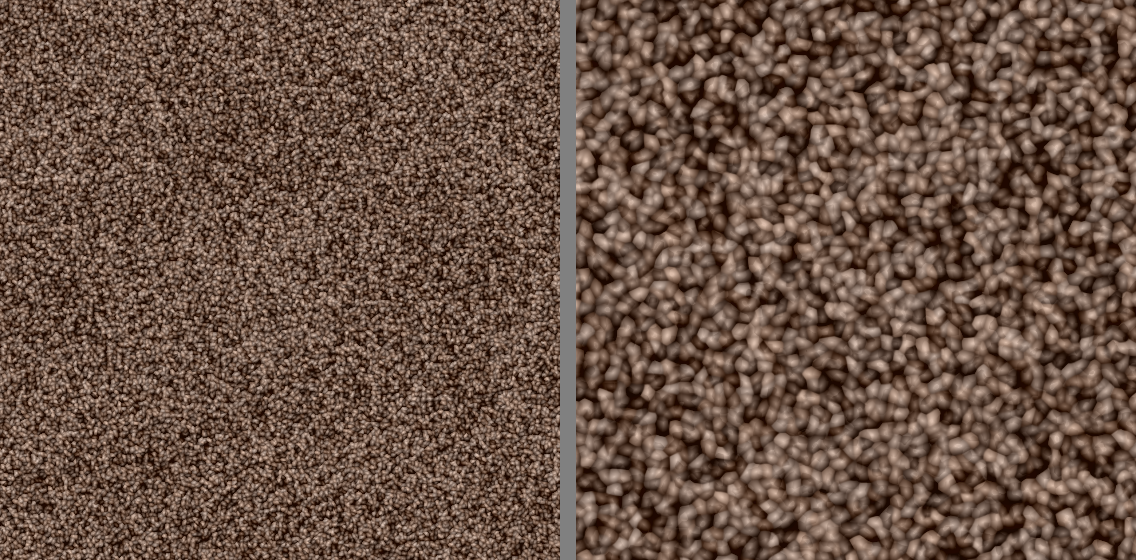
Left: the whole. Right: its middle third, enlarged.
Write a WebGL 2 fragment shader that draws this texture.

```glsl
#version 300 es
precision highp float;

uniform vec2 u_resolution;
out vec4 fragColor;

const vec3 SHADOW_BROWN = vec3(0.20, 0.11, 0.06);
const vec3 LIGHT_BEIGE = vec3(0.70, 0.60, 0.54);
const vec3 WARM_SHIFT = vec3(0.035, 0.0, -0.025);

const float TUFTS_ACROSS = 142.0;
const float FIBRES_ACROSS = 255.0;
const float BLEND_SHARPNESS = 14.0;
const float TUFT_STRETCH = 1.25;

const float MEAN_TONE = 0.46;
const float MEAN_DISTANCE = 0.38;
const float TUFT_CONTRAST = 0.82;
const float GAP_DEPTH = 1.1;
const float TILT_LIGHT = 0.2;
const float FIBRE_CONTRAST = 0.26;
const float PATCH_CONTRAST = 0.075;
const vec2 LIGHT_DIRECTION = vec2(-0.45, 0.89);

// Four independent random values in 0..1 for an integer cell
vec4 hashCell(ivec2 cell, uint seed) {
    uvec4 v = uvec4(uvec2(cell), seed, seed + 17u) * 1664525u + 1013904223u;
    v += v.yzxy * v.wxyz;
    v ^= v >> 16u;
    v += v.yzxy * v.wxyz;
    return vec4(v >> 8u) / 16777216.0;
}

// Soft cellular noise: x tone, y hue, z distance to tuft centre, w lit side
vec4 softCells(vec2 p, uint seed) {
    ivec2 home = ivec2(floor(p));
    vec3 blended = vec3(0.0);
    float total = 0.0;
    for (int y = -1; y <= 1; y++) {
        for (int x = -1; x <= 1; x++) {
            ivec2 cell = home + ivec2(x, y);
            vec4 rnd = hashCell(cell, seed);
            vec2 offset = p - vec2(cell) - rnd.xy;

            // Each tuft is an oval with its own direction
            float angle = 6.2832 * rnd.w;
            vec2 axis = vec2(cos(angle), sin(angle));
            vec2 oval = vec2(dot(offset, axis) / TUFT_STRETCH,
                             dot(offset, vec2(-axis.y, axis.x)) * TUFT_STRETCH);

            float weight = exp(-BLEND_SHARPNESS * dot(oval, oval));
            float lit = dot(offset, LIGHT_DIRECTION);
            blended += weight * vec3(rnd.z - 0.5, rnd.w - 0.5, lit);
            total += weight;
        }
    }
    total = max(total, 1e-6);
    blended /= total;
    float centreDistance = sqrt(max(-log(total) / BLEND_SHARPNESS, 0.0));
    return vec4(blended.xy, centreDistance, blended.z);
}

// Broad uneven wear from warped, layered sines
float pilePatches(vec2 p) {
    float sum = 0.0;
    float amplitude = 0.5;
    vec2 q = p * 9.0;
    for (int i = 0; i < 4; i++) {
        q += 0.7 * sin(q.yx * 0.8 + float(i) * 1.9);
        sum += amplitude * sin(q.x + 1.3) * sin(q.y + 0.6);
        q = mat2(0.8, 0.6, -0.6, 0.8) * q * 1.9;
        amplitude *= 0.75;
    }
    return sum;
}

void main() {
    vec2 uv = gl_FragCoord.xy / min(u_resolution.x, u_resolution.y);

    vec4 tuft = softCells(uv * TUFTS_ACROSS, 3u);
    vec4 fibre = softCells(uv * FIBRES_ACROSS, 41u);

    // Domed tufts with dark gaps, lit from above
    float tone = MEAN_TONE;
    tone += TUFT_CONTRAST * tuft.x;
    tone -= GAP_DEPTH * (tuft.z - MEAN_DISTANCE);
    tone += TILT_LIGHT * tuft.w;

    // Fine strands and broad patches
    tone += FIBRE_CONTRAST * fibre.x;
    tone += PATCH_CONTRAST * pilePatches(uv);
    tone = clamp(tone, -0.17, 1.3);

    vec3 colour = mix(SHADOW_BROWN, LIGHT_BEIGE, tone) + WARM_SHIFT * tuft.y;
    fragColor = vec4(clamp(colour, 0.0, 1.0), 1.0);
}
```
